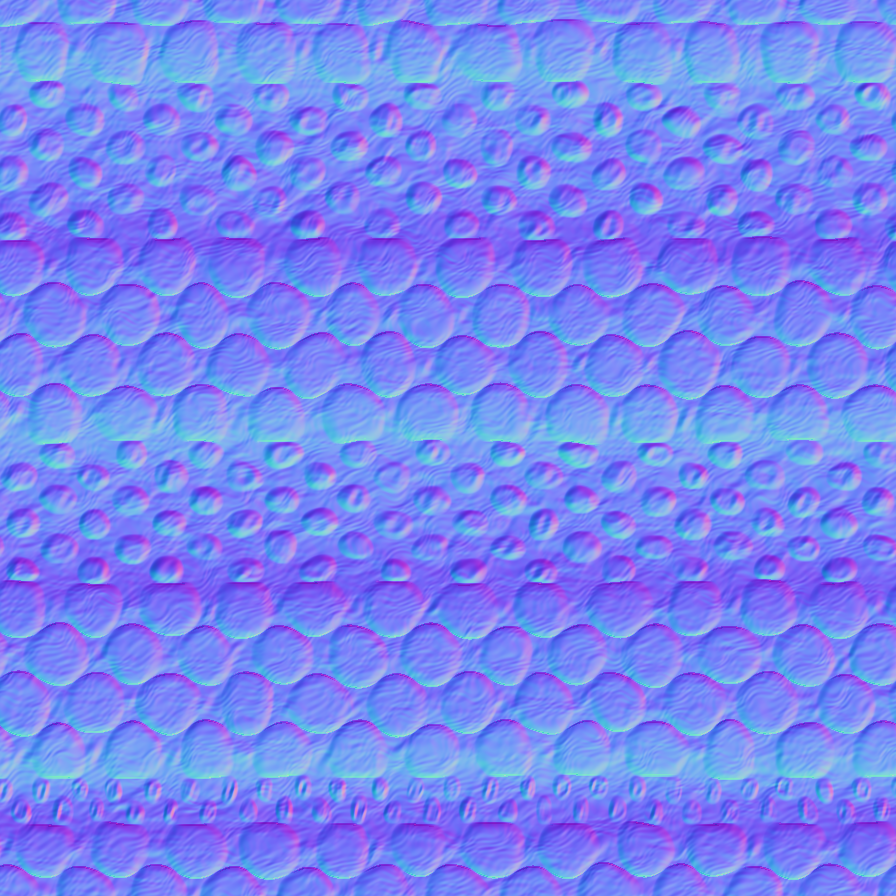
A Shadertoy shader for this texture map:

```glsl
// Tangent-space normal map of a coarse woven cloth: rows of plump yarn floats
// alternate with sunken bands of fine weave. A height field is built from
// repeated cells and noise, then differentiated into a normal (green points down).

const float COLUMNS = 12.0;               // floats across the canvas
const int BAND_COUNT = 7;
const float PLAIN = 0.0, FINE = 1.0, TINY = 2.0;
// Each band: top edge (downward), number of rows, column phase, weave kind
const vec4 BANDS[BAND_COUNT] = vec4[BAND_COUNT](
    vec4(0.026, 1.0, 0.58, PLAIN), vec4(0.091, 6.0, 0.65, FINE),
    vec4(0.267, 4.0, 0.22, PLAIN), vec4(0.493, 6.0, 0.78, FINE),
    vec4(0.650, 4.0, 0.28, PLAIN), vec4(0.867, 2.0, 0.10, TINY),
    vec4(0.919, 2.0, 0.62, PLAIN));
const vec2 FLOAT_RADIUS = vec2(0.41, 0.58);  // in cells
const vec2 NUB_RADIUS = vec2(0.25, 0.62);
const float FLOAT_HEIGHT = 0.0046;           // in canvas units
const float NUB_HEIGHT = 0.0046;
const float STRAND_HEIGHT = 0.0048;
const float ARCH_HEIGHT = 0.0016;
const float WRINKLE_HEIGHT = 0.0026;
const float FIBRE_HEIGHT = 0.0011;
const float SWELL_HEIGHT = 0.0026;
const float SCALLOP = 0.13;                  // rows
const float WARP = 0.0075;
const float BAND_TILT = 0.27;                // slope into the sunken bands
const float TILT_WIDTH = 0.036;
const vec2 BIAS = vec2(-0.06, 0.05);
const vec3 TINT = vec3(1.0, 1.0, 0.98);
const float SAMPLE_STEP = 0.0012;
const float PI = 3.14159;

float hash(vec2 p) {
    return fract(sin(dot(p, vec2(127.1, 311.7))) * 43758.5453);
}

float noise(vec2 p) {
    vec2 i = floor(p), f = fract(p);
    f = f * f * (3.0 - 2.0 * f);
    return mix(mix(hash(i), hash(i + vec2(1, 0)), f.x),
               mix(hash(i + vec2(0, 1)), hash(i + vec2(1, 1)), f.x), f.y);
}

// Crumpled noise, slightly drawn out along a rising diagonal
float fibres(vec2 p, float frequency) {
    p += 0.012 * (noise(p * 45.0) - 0.5);
    vec2 q = vec2(0.9 * p.x - 0.43 * p.y, 0.43 * p.x + 0.9 * p.y);
    return noise(q * frequency * vec2(0.55, 1.0)) - 0.5;
}

// Rounded cushion: 1 at the middle, 0 on and beyond its rim
float cushion(vec2 p, vec2 radius, float power) {
    vec2 q = pow(abs(p / radius), vec2(power));
    return smoothstep(0.0, 0.9, 1.0 - q.x - q.y);
}

float weaveHeight(vec2 p) {
    // Uneven threads
    vec2 w = p + WARP * (vec2(noise(p * 24.0), noise(p * 27.0 + 50.0)) - 0.5);
    float first = BANDS[0].x;
    float y = fract(w.y - first) + first;

    // Band holding this height
    vec4 band = BANDS[0];
    float bottom = 1.0 + first;
    for (int i = 0; i < BAND_COUNT; i++) {
        if (y >= BANDS[i].x) {
            band = BANDS[i];
            bottom = i + 1 < BAND_COUNT ? BANDS[i + 1].x : 1.0 + first;
        }
    }

    // Staggered cell; row borders bulge around the floats
    float v = (y - band.x) / (bottom - band.x) * band.y;
    float columns = band.w == TINY ? 2.0 * COLUMNS : COLUMNS;
    float u = w.x * columns - band.z;
    float inside = clamp(2.0 * min(v, band.y - v), 0.0, 1.0);
    v += SCALLOP * inside * cos(2.0 * PI * u) * cos(PI * v);
    float row = floor(v);
    u -= 0.5 * row;
    float column = floor(u + 0.5);
    vec2 cell = vec2(u - column, fract(v) - 0.5);
    vec2 id = vec2(mod(column, columns), row + 37.0 * band.x);
    float inRow = 1.0 - 4.0 * cell.y * cell.y;
    inRow *= inRow;
    cell.x -= 0.07 * (hash(id) - 0.5);
    vec2 size = vec2(0.92 + 0.16 * hash(id + 9.0), 1.0);
    float strand = STRAND_HEIGHT * inRow
                 * (noise(vec2((u + 0.2 * cell.y) * 9.0, v * 2.2 + 40.0 * band.x)) - 0.5);

    float height;
    if (band.w == PLAIN) {
        // Plump floats with arched, twisted strands in the gaps
        float body = cushion(cell, FLOAT_RADIUS * size, 2.8);
        height = FLOAT_HEIGHT * body + (strand + ARCH_HEIGHT * inRow) * (1.0 - body);
    } else {
        // Small soft nubs of strands between wrinkled flat threads
        float scale = band.w == TINY ? 0.55 : 0.75 + 0.5 * hash(id + 4.0);
        float nub = cushion(cell, NUB_RADIUS * size, 2.0) * sqrt(max(inRow, 0.0));
        height = (NUB_HEIGHT * scale + strand) * nub
               + WRINKLE_HEIGHT * fibres(p, 75.0) * (1.0 - nub) * inside;
    }
    height += FIBRE_HEIGHT * (fibres(p, 130.0) + 0.6 * fibres(p + 7.0, 270.0));
    return height + SWELL_HEIGHT * noise(p * 19.0 + 3.0);
}

// Wrapped bell curve around one height
float bell(float y, float centre) {
    float d = y - centre;
    d = (d - round(d)) / TILT_WIDTH;
    return exp(-d * d);
}

void mainImage(out vec4 fragColor, in vec2 fragCoord) {
    vec2 p = fragCoord / iResolution.xy;
    p.y = 1.0 - p.y;
    vec2 e = vec2(SAMPLE_STEP, 0.0);
    vec2 slope = vec2(weaveHeight(p + e.xy) - weaveHeight(p - e.xy),
                      weaveHeight(p + e.yx) - weaveHeight(p - e.yx)) / (2.0 * SAMPLE_STEP);
    // The cloth sinks into the fine bands and rises out again
    float tilt = 0.0;
    for (int i = 0; i < BAND_COUNT - 1; i++)
        if (BANDS[i].w != PLAIN)
            tilt += bell(p.y, BANDS[i].x - 0.012) - bell(p.y, BANDS[i + 1].x);
    vec3 normal = normalize(vec3(BIAS - slope + vec2(0.0, BAND_TILT * tilt), 1.0));
    fragColor = vec4((0.5 + 0.5 * normal) * TINT, 1.0);
}
```
